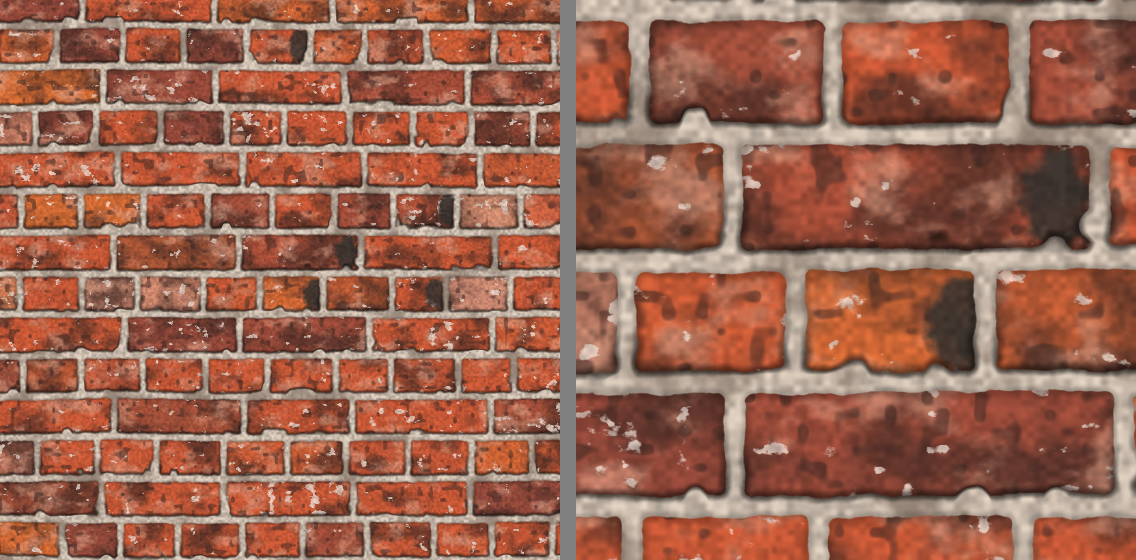
Left: the whole. Right: its middle third, enlarged.
Give the GLSL for this texture, as a Shadertoy shader.

```glsl
#define ROWS 13.62
#define STRETCHER 0.2215
#define HEADER 0.1108
#define JOINT 0.0046
#define ROUGHNESS 0.0052
#define RED vec3(0.77, 0.34, 0.21)
#define ORANGE vec3(0.82, 0.43, 0.20)
#define PLUM vec3(0.50, 0.26, 0.23)
#define PALE vec3(0.84, 0.60, 0.50)
#define SOOT vec3(0.25, 0.16, 0.14)
#define MORTAR vec3(0.83, 0.77, 0.71)

float hash(vec2 p) {
    vec3 q = fract(p.xyx * 0.1031);
    q += dot(q, q.yzx + 33.33);
    return fract((q.x + q.y) * q.z);
}

float noise(vec2 p) {
    vec2 i = floor(p), f = fract(p);
    f = f * f * (3.0 - 2.0 * f);
    return mix(mix(hash(i), hash(i + vec2(1, 0)), f.x),
               mix(hash(i + vec2(0, 1)), hash(i + vec2(1, 1)), f.x), f.y);
}

float fbm(vec2 p) {
    float sum = 0.0, amp = 0.5;
    for (int i = 0; i < 5; i++) {
        sum += amp * noise(p);
        p = mat2(1.6, 1.2, -1.2, 1.6) * p + 17.3;
        amp *= 0.5;
    }
    return sum;
}

// Uneven position of a vertical joint, in brick lengths
float jointAt(float column, float row) {
    return column + 0.15 * (hash(vec2(column + 31.0, row + 7.0)) - 0.5);
}

float roundedBox(vec2 p, vec2 halfSize, float radius) {
    vec2 q = abs(p) - halfSize + radius;
    return length(max(q, 0.0)) + min(max(q.x, q.y), 0.0) - radius;
}

vec3 brickColor(vec2 uv, vec2 id, bool isHeader) {
    float tone = hash(id + 3.7), age = hash(id + 19.1), odd = hash(id + 41.3);
    vec2 seed = id * 7.31;
    float blotch = fbm(uv * vec2(20, 28) + seed);
    float dust = fbm(uv * vec2(30, 42) + seed + 50.0);

    vec3 col = mix(RED, ORANGE, 0.8 * smoothstep(0.6, 1.0, tone));
    col = mix(col, PLUM, 0.75 * smoothstep(0.45, 1.0, age));
    if (isHeader) col = mix(col, PALE, 0.75 * smoothstep(0.86, 0.95, odd));

    // Soft stains, pale dusting and dark pits
    col = mix(col, SOOT, 0.65 * smoothstep(0.46, 0.80, blotch + 0.12 * age));
    col = mix(col, PALE, 0.60 * smoothstep(0.47, 0.74, dust));
    col = mix(col, SOOT, 0.55 * smoothstep(0.70, 0.88, noise(uv * 95.0 + seed)));

    // Lime flecks, heavier on a few bricks
    float fleck = fbm(uv * vec2(65, 85) + seed + 90.0);
    col = mix(col, vec3(0.88, 0.82, 0.78),
              0.8 * smoothstep(0.69, 0.76, fleck + 0.07 * smoothstep(0.6, 1.0, odd)));
    return col;
}

void mainImage(out vec4 fragColor, in vec2 fragCoord) {
    vec2 uv = fragCoord / iResolution.y;
    float pixel = 1.0 / iResolution.y;

    // Alternating courses of headers and stretchers, slightly wavy
    float level = (uv.y + 0.005 * (noise(vec2(uv.x * 5.0, uv.y * 4.0)) - 0.5)) * ROWS;
    float row = floor(level);
    bool isHeader = mod(row, 2.0) < 0.5;
    float width = isHeader ? HEADER : STRETCHER;
    float bow = sin(3.14159 * clamp(row / 12.0, 0.0, 1.0));
    float start = isHeader ? 0.104 - 0.075 * bow : 0.161 + 0.056 * bow;

    // Find the brick between its two uneven joints
    float along = (uv.x - start) / width;
    float column = floor(along);
    if (along < jointAt(column, row)) column -= 1.0;
    else if (along > jointAt(column + 1.0, row)) column += 1.0;
    float left = jointAt(column, row), right = jointAt(column + 1.0, row);
    vec2 id = vec2(column + 20.0, row + 5.0);
    vec2 local = vec2((along - 0.5 * (left + right)) * width,
                      (level - row - 0.5) / ROWS);
    vec2 halfSize = 0.5 * vec2((right - left) * width, 1.0 / ROWS) - JOINT;
    halfSize.y -= 0.0015 * hash(id + 61.0);
    local.y += 0.012 * (hash(id + 73.0) - 0.5) * local.x;

    // Worn outline with chips along the lower edge
    float lower = smoothstep(0.2, -0.8, local.y / halfSize.y);
    float chip = smoothstep(0.66, 0.92, noise(uv * vec2(42, 30) + id * 3.0));
    float d = roundedBox(local, halfSize, 0.006);
    d += ROUGHNESS * (fbm(uv * 65.0 + id) - 0.22) + 0.008 * chip * lower;
    float brickMask = smoothstep(pixel, -pixel, d);

    // Mortar: sandy, grimy, shaded under each brick
    float sand = noise(uv * 230.0), grime = fbm(uv * 24.0 + 8.0);
    vec3 mortar = MORTAR * (0.80 + 0.30 * sand);
    mortar = mix(mortar, vec3(0.50, 0.43, 0.38), 0.65 * smoothstep(0.48, 0.72, grime));
    mortar *= 1.0 - smoothstep(0.0045, 0.0, d) * mix(0.18, 0.58, lower);

    // Brick: dark rim, grain, occasional charred corner
    vec3 brick = brickColor(uv, id, isHeader);
    vec2 corner = local - halfSize * vec2(0.8, -0.1);
    float char = length(corner * vec2(1.0, 0.8)) + 0.03 * (fbm(uv * 40.0) - 0.5);
    brick = mix(brick, vec3(0.20, 0.19, 0.18),
                0.85 * step(0.95, hash(id + 87.0)) * smoothstep(0.025, 0.016, char));
    brick *= 0.87 + 0.26 * noise(uv * 260.0 + id);
    brick *= 1.0 - smoothstep(-0.006, 0.0, d) * mix(0.22, 0.50, lower);

    fragColor = vec4(clamp(mix(mortar, brick, brickMask), 0.0, 1.0), 1.0);
}
```
